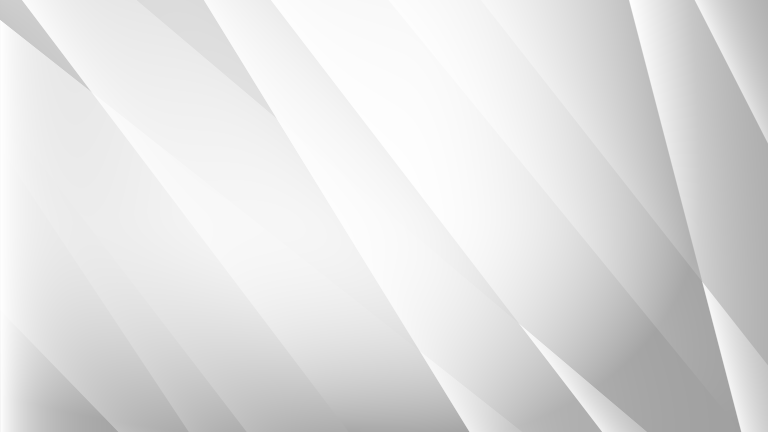
A Shadertoy shader for this background:

```glsl
const float WHITE = 1.0;
const float SHADOW = 0.77;
const float FLOOR_TONE = 0.62;
const float OPEN = 9.0; // far limit of an unbounded facet

// Horizontal distance to the right of a slanted line; p.y runs downward.
float rightOf(vec2 p, float topX, float slant) {
    return p.x - topX - slant * p.y;
}

// Soft backdrop: bright centre, darkest toward the right and bottom.
float backdrop(vec2 p) {
    vec2 d = p - vec2(0.93, 0.48);
    float side = d.x > 0.0 ? 0.78 : 0.16;
    float rise = d.y > 0.0 ? 1.22 : 0.10;
    return max(0.99 - side * d.x * d.x - rise * d.y * d.y, FLOOR_TONE);
}

// Blend toward a target tone inside a facet, fading away from its near edge.
// Strength holds the top and bottom amounts.
float facet(float tone, float near, float far, float target,
            vec2 strength, float width, float depth, float blur) {
    float mask = smoothstep(-blur, blur, near) * smoothstep(-blur, blur, far);
    float amount = mix(strength.x, strength.y, depth) * exp(-max(near, 0.0) / width);
    return mix(tone, target, mask * clamp(amount, 0.0, 1.0));
}

void mainImage(out vec4 fragColor, in vec2 fragCoord) {
    vec2 p = fragCoord / iResolution.y;
    p.y = 1.0 - p.y;
    float h = p.y;
    float blur = 0.8 / iResolution.y;

    // Steep folds, left to right
    float foldA = rightOf(p, 0.051, 0.756);
    float foldB = rightOf(p, 0.472, 0.615);
    float foldC = rightOf(p, 0.627, 0.767);
    float foldD = rightOf(p, 0.899, 0.818);
    float foldE = rightOf(p, 1.113, 0.786);
    float foldF = rightOf(p, 1.456, 0.260);
    float foldG = rightOf(p, 1.608, 0.511);

    // Shallow folds crossing them
    float crossLow = rightOf(p, -0.058, 1.267);
    float crossHigh = rightOf(p, 0.316, 1.182);

    // Folds of the lower left corner
    float cornerOuter = rightOf(p, -0.696, 0.970);
    float cornerMiddle = rightOf(p, -0.226, 0.663);
    float cornerInner = rightOf(p, -0.196, 0.767);

    float tone = backdrop(p);

    // Left glow and corner sheets
    tone = facet(tone, cornerOuter, -cornerMiddle, WHITE, vec2(0.0, 0.32), 0.16, h, blur);
    tone = facet(tone, cornerMiddle, -cornerInner, WHITE, vec2(0.0, 0.30), 0.12, h, blur);
    tone = facet(tone, cornerInner, -foldA, WHITE, vec2(0.0, 0.27), 0.14, h, blur);
    tone = facet(tone, p.x, OPEN, WHITE, vec2(1.0), 0.10, h, blur);
    tone = facet(tone, crossLow, -foldA, SHADOW, vec2(1.0, 0.0), 0.40, h, blur);

    // First sheet, with the shade behind the second
    tone = facet(tone, foldA, -foldB, WHITE, vec2(0.85, 0.0), 0.12, h, blur);
    tone = facet(tone, foldA, -crossLow, WHITE, vec2(0.75, 0.0), 0.35, h, blur);
    tone = facet(tone, crossHigh, -foldB, SHADOW, vec2(0.32, 0.2), 0.50, h, blur);
    tone = facet(tone, -foldB, foldA, SHADOW, vec2(0.32, 0.0), 0.15, h, blur);

    // Second sheet and its bright wedges
    tone = facet(tone, foldB, -foldC, WHITE, vec2(0.95, 0.45), 0.12, h, blur);
    tone = facet(tone, foldB, -min(-OPEN, 0.0) - OPEN - crossHigh, WHITE, vec2(0.7, 0.25), 0.30, h, blur);
    tone = facet(tone, foldB, -crossLow, WHITE, vec2(0.0, 0.60), 0.08, h, blur);
    tone = facet(tone, -foldC, foldB, SHADOW, vec2(0.22, 0.15), 0.12, h, blur);

    // Third to fifth sheets
    tone = facet(tone, foldC, -foldD, WHITE, vec2(0.85, 0.15), 0.17, h, blur);
    tone = facet(tone, foldC, -crossHigh, WHITE, vec2(0.8), 0.09, h, blur);
    tone = facet(tone, foldD, -foldF, WHITE, vec2(0.75, 0.0), 0.15, h, blur);
    tone = facet(tone, foldE, -foldF, WHITE, vec2(0.40, 0.0), 0.10, h, blur);

    // Right hand sheets
    tone = facet(tone, foldF, OPEN, WHITE, vec2(1.0, 0.25), 0.16, h, blur);
    tone = facet(tone, foldF, -foldE, WHITE, vec2(0.85), 0.08, h, blur);
    tone = facet(tone, foldG, OPEN, WHITE, vec2(0.85, 0.0), 0.07, h, blur);

    fragColor = vec4(vec3(tone), 1.0);
}
```
